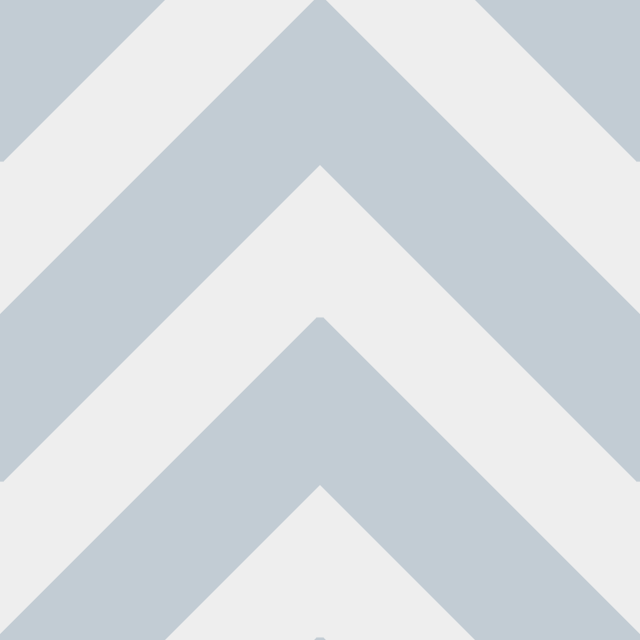
Give the GLSL for this pattern, as a Shadertoy shader.

```glsl
#define ROWS 2.0             // chevrons down the canvas
#define COLUMNS 1.0          // chevrons across the canvas
#define BAND_HEIGHT 0.267    // vertical thickness of a band
#define BAND_CENTER 0.1243   // depth of the first band's middle at its apex
#define TIP 0.0052           // half-width of the flattened tips
#define BAND_COLOR vec3(0.761, 0.800, 0.831)
#define GROUND_COLOR vec3(0.935)

// Vertical signed distance to the repeated chevron bands, negative inside
float chevronBands(vec2 p) {
    float halfSpan = 0.5 / COLUMNS;
    float spacing = 1.0 / ROWS;

    // Distance from the nearest apex column
    float side = abs(mod(p.x, 2.0 * halfSpan) - halfSpan);

    // Height within one repeat, measured from the middle of the band
    float v = mod(p.y - side - BAND_CENTER + 0.5 * spacing, spacing) - 0.5 * spacing;

    // Blunt the upper apex and the lower ends
    float upper = -v + max(TIP - side, 0.0);
    float lower = v + max(side - halfSpan + TIP, 0.0);
    return max(upper, lower) - 0.5 * BAND_HEIGHT;
}

void mainImage(out vec4 fragColor, in vec2 fragCoord) {
    vec2 p = fragCoord / iResolution.xy;
    p.y = 1.0 - p.y;

    // Edges run at 45 degrees, so scale to the perpendicular distance
    float edge = chevronBands(p) * 0.7071 * iResolution.y;
    float coverage = clamp(0.5 - edge, 0.0, 1.0);

    fragColor = vec4(mix(GROUND_COLOR, BAND_COLOR, coverage), 1.0);
}
```
